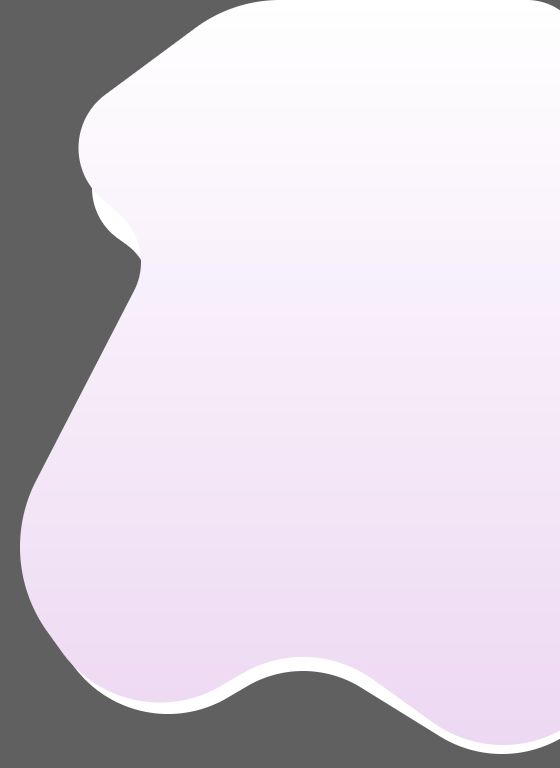
A Shadertoy shader for this background:

```glsl
// A soft lilac blob over a white twin that peeks out along its rim, on flat grey.
// Each outline is a belt around circles: arcs joined by common tangent lines,
// evaluated as a signed distance so the edges stay smooth at any size.

const float GRID = 768.0;   // layout units per canvas height, y pointing down
const int COUNT = 9;        // circles per outline

const vec3 GREY        = vec3(0.378);
const vec3 RIM_WHITE   = vec3(1.0);
const vec3 LILAC_TOP   = vec3(1.0);
const vec3 LILAC_LOW   = vec3(0.930, 0.848, 0.950);
const float LILAC_END  = 745.0;
const vec3 COOL_TINT   = vec3(-0.007, 0.0, 0.010);
const vec2 COOL_BAND   = vec2(267.0, 302.0);
const float BAND_BLUR  = 5.0;

// Circle centre and radius; a negative radius makes a hollow bend.
const vec3 FRONT[COUNT] = vec3[COUNT](
    vec3(280.0, 142.0, 142.0), vec3(145.0, 148.0, 66.5), vec3(78.0, 262.0, -63.0),
    vec3(165.0, 547.0, 145.0), vec3(160.0, 582.0, 120.5), vec3(303.0, 777.0, -120.0),
    vec3(503.0, 625.0, 120.0), vec3(700.0, 400.0, 100.0), vec3(527.0, 58.0, 58.0));
const vec3 BACK[COUNT] = vec3[COUNT](
    vec3(300.0, 150.0, 60.0), vec3(154.0, 188.0, 62.0), vec3(91.0, 293.0, -60.0),
    vec3(185.0, 540.0, 120.0), vec3(168.0, 597.0, 117.0), vec3(303.0, 781.0, -110.0),
    vec3(502.0, 636.0, 118.0), vec3(690.0, 400.0, 90.0), vec3(500.0, 150.0, 60.0));

// Outward normal of the tangent line running from circle a to circle b.
vec2 tangentNormal(vec3 a, vec3 b) {
    vec2 d = b.xy - a.xy;
    float gap = a.z - b.z;
    float len2 = dot(d, d);
    return (d * gap + vec2(-d.y, d.x) * sqrt(max(len2 - gap * gap, 0.0))) / len2;
}

float segmentDistance(vec2 p, vec2 a, vec2 b) {
    vec2 ab = b - a;
    float t = clamp(dot(p - a, ab) / max(dot(ab, ab), 1e-4), 0.0, 1.0);
    return length(p - a - ab * t);
}

// Does a horizontal ray from p cross the edge a-b?
bool crosses(vec2 p, vec2 a, vec2 b) {
    if ((a.y > p.y) == (b.y > p.y)) return false;
    return p.x < a.x + (b.x - a.x) * (p.y - a.y) / (b.y - a.y);
}

float beltDistance(vec2 p, vec3 belt[COUNT]) {
    float dist = 1e5;
    bool inside = false;
    for (int i = 0; i < COUNT; i++) {
        vec3 c = belt[i];
        vec3 next = belt[(i + 1) % COUNT];
        vec2 nIn = tangentNormal(belt[(i + COUNT - 1) % COUNT], c);
        vec2 nOut = tangentNormal(c, next);
        vec2 arcStart = c.xy + nIn * c.z;
        vec2 arcEnd = c.xy + nOut * c.z;
        vec2 lineEnd = next.xy + nOut * next.z;

        // Straight part, and the polygon through all tangent points
        dist = min(dist, segmentDistance(p, arcEnd, lineEnd));
        if (crosses(p, arcStart, arcEnd)) inside = !inside;
        if (crosses(p, arcEnd, lineEnd)) inside = !inside;

        // Arc: the cap beyond its chord flips inside and outside
        float radius = abs(c.z);
        vec2 axis = normalize(nIn + nOut) * sign(c.z);
        float chord = dot(arcStart - c.xy, axis);
        vec2 q = p - c.xy;
        float r = length(q);
        float along = dot(q, axis);
        if (r < radius && along > chord) inside = !inside;
        if (along * radius > chord * r) dist = min(dist, abs(r - radius));
    }
    return inside ? -dist : dist;
}

// Vertical fade with a faint cool band across the middle
vec3 lilac(float y) {
    vec3 col = mix(LILAC_TOP, LILAC_LOW, clamp(y / LILAC_END, 0.0, 1.0));
    float band = smoothstep(-BAND_BLUR, BAND_BLUR, y - COOL_BAND.x)
               * smoothstep(-BAND_BLUR, BAND_BLUR, COOL_BAND.y - y);
    return col + COOL_TINT * band;
}

void mainImage(out vec4 fragColor, in vec2 fragCoord) {
    float unit = GRID / iResolution.y;   // size of one pixel on the grid
    vec2 p = vec2(fragCoord.x, iResolution.y - fragCoord.y) * unit;

    float back = clamp(0.5 - beltDistance(p, BACK) / unit, 0.0, 1.0);
    float front = clamp(0.5 - beltDistance(p, FRONT) / unit, 0.0, 1.0);

    vec3 col = mix(GREY, RIM_WHITE, back);
    col = mix(col, lilac(p.y), front);
    fragColor = vec4(col, 1.0);
}
```
